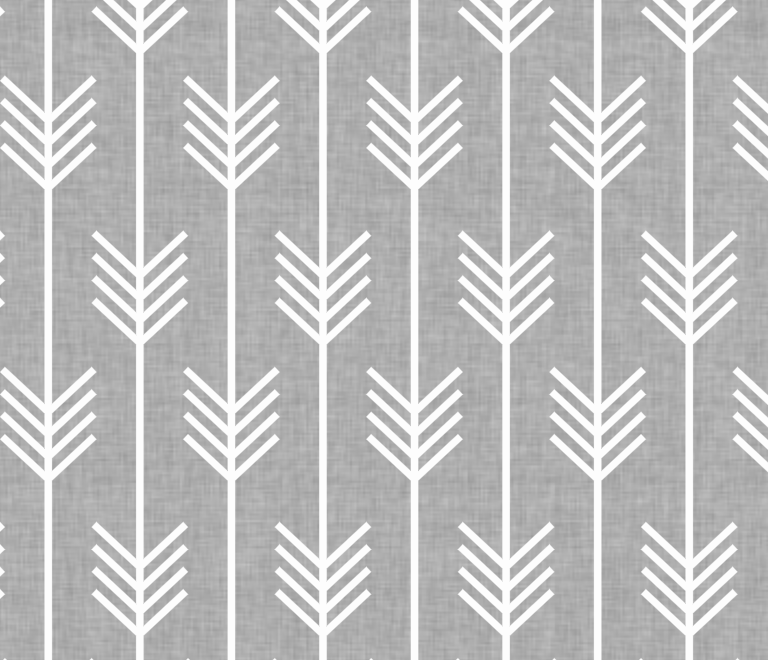
A Shadertoy shader for this pattern:

```glsl
// Staggered columns of white fletched arrow shafts on grey woven linen.

// Lengths are in column spacings; y runs down from the top edge.
const float COLUMNS_ACROSS = 8.387;
const float FIRST_COLUMN   = 0.527;
const float ROW_PERIOD     = 3.181;
const float FIRST_JOINT    = 2.053;   // lowest barb joint on even columns
const float STAGGER        = 1.693;   // extra drop on odd columns
const float SHAFT_HALF     = 0.0415;
const int   BARB_COUNT     = 4;
const float BARB_SPACING   = 0.2446;
const float BARB_LENGTH    = 0.684;
const float BARB_HALF      = 0.0395;
const vec2  BARB_DIR       = vec2(0.732, -0.681);

const vec3  LINEN_GREY     = vec3(0.68);
const vec3  INK_WHITE      = vec3(0.992);
const float FINE_THREADS   = 42.0;    // threads per column spacing
const float COARSE_THREADS = 13.0;
const float FINE_CONTRAST  = 0.026;
const float COARSE_CONTRAST = 0.013;

float hash(float n) {
    return fract(sin(n * 12.9898 + 4.1) * 43758.5);
}

// Layered sines give each thread its own slow change of tone.
float threadTone(float id, float along) {
    float phase = 6.2832 * hash(id);
    float slub = sin(along * 5.3 + phase)
               + sin(along * 12.7 + phase * 3.0)
               + 0.7 * sin(along * 29.0 + phase * 7.0);
    return 0.4 * slub + hash(id + 71.0) - 0.5;
}

// Blends neighbouring threads into continuous streaks.
float streaks(float across, float along) {
    float id = floor(across);
    float blend = smoothstep(0.0, 1.0, across - id);
    return mix(threadTone(id, along), threadTone(id + 1.0, along), blend);
}

// Warp and weft crossing at one thread density.
float weave(vec2 p, float density) {
    return streaks(p.x * density, p.y)
         + streaks(p.y * density + 517.0, p.x);
}

// Distance to one arrow: a full-height shaft with mirrored, square-cut barbs.
float arrowDistance(vec2 p) {
    p.x = abs(p.x);
    float d = p.x - SHAFT_HALF;
    for (int i = 0; i < BARB_COUNT; i++) {
        vec2 q = p + vec2(0.0, float(i) * BARB_SPACING);
        float along = dot(q, BARB_DIR);
        float across = abs(q.x * BARB_DIR.y - q.y * BARB_DIR.x);
        d = min(d, max(across - BARB_HALF, along - BARB_LENGTH));
    }
    return d;
}

// Even and odd columns fold separately so barb tips can pass cell borders.
float patternDistance(vec2 p) {
    float d = 1e3;
    for (int i = 0; i < 2; i++) {
        float odd = float(i);
        vec2 q = p - vec2(FIRST_COLUMN + odd, FIRST_JOINT + odd * STAGGER);
        q.x = mod(q.x + 1.0, 2.0) - 1.0;
        q.y = mod(q.y + 0.7 * ROW_PERIOD, ROW_PERIOD) - 0.7 * ROW_PERIOD;
        d = min(d, arrowDistance(q));
    }
    return d;
}

void mainImage(out vec4 fragColor, in vec2 fragCoord) {
    float pixel = COLUMNS_ACROSS / iResolution.x;
    vec2 p = vec2(fragCoord.x, iResolution.y - fragCoord.y) * pixel;

    // Linen ground
    vec3 color = LINEN_GREY
               + FINE_CONTRAST * weave(p, FINE_THREADS)
               + COARSE_CONTRAST * weave(p + 9.0, COARSE_THREADS);

    // Printed arrows
    float ink = 1.0 - smoothstep(-0.8 * pixel, 0.8 * pixel, patternDistance(p));
    fragColor = vec4(mix(color, INK_WHITE, ink), 1.0);
}
```
